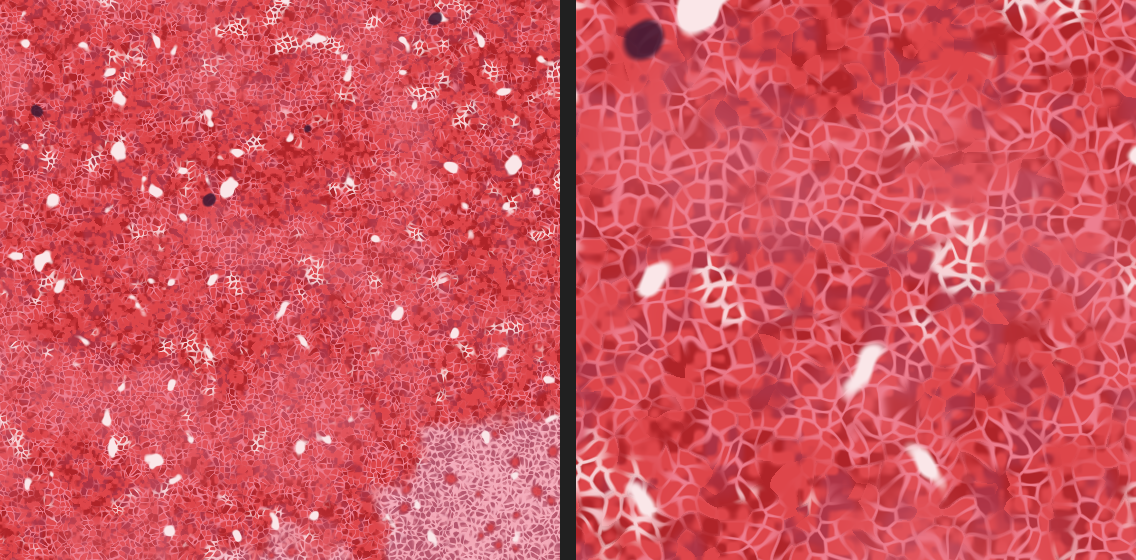
Left, the full canvas; right, a detail of the centre.
This texture is drawn by a three.js fragment shader. Its source:

```glsl
// Stained tissue: tightly packed red cells with pink seams, white gaps, dark nuclei and a pale corner.
varying vec2 vUv;

const vec3 BRIGHT_RED = vec3(0.87, 0.27, 0.29);
const vec3 DEEP_RED = vec3(0.69, 0.14, 0.16);
const vec3 PLUM_RED = vec3(0.68, 0.20, 0.27);
const vec3 ROSE = vec3(0.93, 0.49, 0.56);
const vec3 MAUVE = vec3(0.71, 0.35, 0.45);
const vec3 PALE_PINK = vec3(0.96, 0.70, 0.76);
const vec3 GAP_WHITE = vec3(0.98, 0.90, 0.91);
const vec3 NUCLEUS = vec3(0.27, 0.10, 0.20);

float hash(vec2 p) {
  vec3 q = fract(p.xyx * 0.1031);
  q += dot(q, q.yzx + 33.33);
  return fract((q.x + q.y) * q.z);
}

vec2 hash2(vec2 p) {
  return vec2(hash(p), hash(p + vec2(57.0, 113.0)));
}

float noise(vec2 p) {
  vec2 i = floor(p);
  vec2 f = fract(p);
  f = f * f * (3.0 - 2.0 * f);
  float low = mix(hash(i), hash(i + vec2(1.0, 0.0)), f.x);
  float high = mix(hash(i + vec2(0.0, 1.0)), hash(i + 1.0), f.x);
  return mix(low, high, f.y);
}

float fbm(vec2 p) {
  float sum = 0.0;
  float weight = 0.5;
  for (int i = 0; i < 3; i++) {
    sum += weight * noise(p);
    p = mat2(1.6, 1.2, -1.2, 1.6) * p + 17.0;
    weight *= 0.5;
  }
  return sum / 0.875;
}

// Voronoi cells: x is the distance from the seam, y a random value per cell
vec2 cells(vec2 p) {
  vec2 home = floor(p);
  float nearest = 8.0;
  float second = 8.0;
  float id = 0.0;
  for (int y = -1; y <= 1; y++) {
    for (int x = -1; x <= 1; x++) {
      vec2 tile = home + vec2(float(x), float(y));
      float d = length(tile + 0.1 + 0.8 * hash2(tile) - p);
      if (d < nearest) {
        second = nearest;
        nearest = d;
        id = hash(tile + 31.0);
      } else {
        second = min(second, d);
      }
    }
  }
  return vec2(second - nearest, id);
}

// Signed distance to randomly turned ovals scattered on a jittered grid
float spots(vec2 uv, float count, float chance, float radius, float stretch, float seed) {
  vec2 p = uv * count;
  float d = 1.0;
  for (int y = -1; y <= 1; y++) {
    for (int x = -1; x <= 1; x++) {
      vec2 tile = floor(p) + vec2(float(x), float(y));
      vec2 key = tile + seed;
      if (hash(key) < chance) {
        float angle = 6.2832 * hash(key + 7.0);
        vec2 axis = vec2(cos(angle), sin(angle));
        vec2 rel = (p - tile - 0.15 - 0.7 * hash2(key + 19.0)) / count;
        vec2 turned = vec2(dot(rel, axis) / stretch, dot(rel, vec2(-axis.y, axis.x)));
        d = min(d, length(turned) - radius * (0.6 + 0.7 * hash(key + 43.0)));
      }
    }
  }
  return d;
}

float inside(float d, float blur) {
  return 1.0 - smoothstep(-blur, blur, d);
}

void main() {
  vec2 uv = vUv;
  float patches = fbm(uv * 7.0);
  float grain = noise(uv * 150.0 + 40.0);
  vec2 warp = vec2(noise(uv * 60.0), noise(uv * 60.0 + 80.0)) - 0.5;
  vec2 cell = cells(uv * 95.0 + warp * 1.1);

  // Packed red cells with mottled shading
  float tone = mix(cell.y, grain, 0.58);
  vec3 shadow = mix(DEEP_RED, PLUM_RED, smoothstep(0.35, 0.7, noise(uv * 45.0 + 9.0)));
  vec3 color = mix(shadow, BRIGHT_RED, smoothstep(0.32, 0.60, tone));
  color = mix(color, ROSE, 0.28 * smoothstep(0.5, 0.75, patches));

  // Pink seams, opening into white where the cells part
  float seamStrength = smoothstep(0.28, 0.72, mix(noise(uv * 58.0 + 5.0), patches, 0.4));
  color = mix(color, ROSE, seamStrength * (1.0 - smoothstep(0.06, 0.32, cell.x)));
  float parting = fbm(uv * 24.0 + 3.0) + 0.07 * smoothstep(0.2, 0.9, uv.x * uv.y);
  float seamGap = smoothstep(0.66, 0.82, parting) * (1.0 - smoothstep(0.1, 0.42, cell.x));
  color = mix(color, GAP_WHITE, 0.85 * seamGap);

  // Pale ragged tissue in the lower right corner and at the bottom edge
  float corner = length((uv - vec2(0.97, 0.02)) * vec2(1.0, 1.25)) - 0.31;
  float fringe = length((uv - vec2(0.5, 0.0)) * vec2(0.4, 1.0)) - 0.042;
  float pale = inside(min(corner, fringe) + 0.12 * (fbm(uv * 18.0) - 0.5), 0.03);
  float mesh = mix(grain, 1.0 - smoothstep(0.05, 0.5, cell.x), 0.45);
  vec3 paleColor = mix(MAUVE, PALE_PINK, smoothstep(0.15, 0.75, mesh + 0.5 * (patches - 0.5)));
  float strayCell = spots(uv, 30.0, 0.32, 0.0085, 1.2, 210.0);
  paleColor = mix(paleColor, PLUM_RED, 0.8 * inside(strayCell, 0.003));
  paleColor = mix(paleColor, BRIGHT_RED, 0.8 * inside(strayCell + 0.004, 0.002));
  color = mix(color, paleColor, 0.9 * pale);

  // Scattered torn holes and dark nuclei
  float ragged = 0.012 * (noise(uv * 85.0 + 21.0) - 0.5);
  float holes = min(spots(uv, 8.0, 0.22, 0.010, 1.5, 300.0), spots(uv, 17.0, 0.24, 0.0045, 2.2, 400.0));
  color = mix(color, GAP_WHITE, inside(holes + ragged, 0.0025));
  float nuclei = spots(uv, 7.0, 0.18, 0.0085, 1.2, 500.0) + 0.3 * ragged;
  color = mix(color, NUCLEUS, 0.9 * inside(nuclei, 0.0025));

  gl_FragColor = vec4(color, 1.0);
}
```
